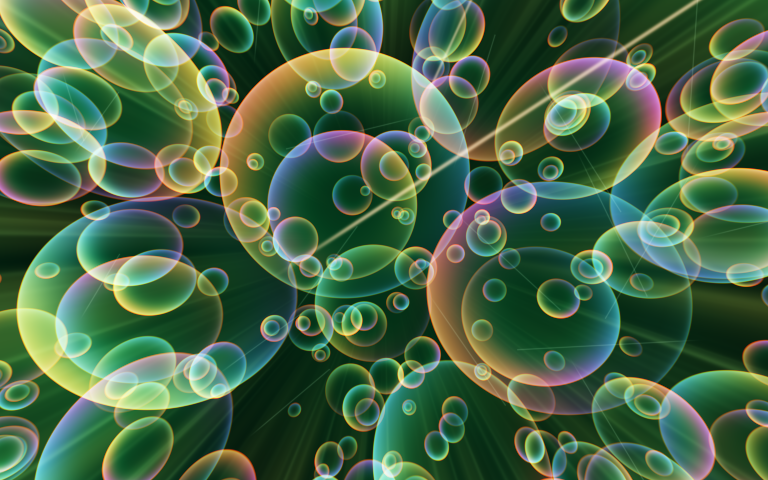
Write a Shadertoy shader that draws this background.

```glsl
// Iridescent translucent bubbles flung outward over dark green light rays.

vec3 hash3(float n) {
    vec3 q = fract(n * vec3(0.7131, 0.5130, 0.3973));
    q += dot(q, q.yzx + 33.33);
    return fract((q.xxy + q.yzz) * q.zyx);
}

float hash2(vec2 cell) {
    vec3 q = fract(cell.xyx * 0.1031);
    q += dot(q, q.yzx + 33.33);
    return fract((q.x + q.y) * q.z);
}

float noise(vec2 p) {
    vec2 cell = floor(p), f = fract(p);
    f = f * f * (3.0 - 2.0 * f);
    return mix(mix(hash2(cell), hash2(cell + vec2(1, 0)), f.x),
               mix(hash2(cell + vec2(0, 1)), hash2(cell + vec2(1, 1)), f.x), f.y);
}

// Layers light softly so that overlaps turn pastel instead of clipping
vec3 addLight(vec3 base, vec3 light) {
    return 1.0 - (1.0 - base) * exp(-light);
}

// Dark green depth with rays spreading from the centre
vec3 background(vec2 p) {
    float dist = length(p);
    vec2 dir = p / max(dist, 0.001);
    float rays = noise(dir * 17.0 + 40.0) * noise(dir * 5.0 + 9.0);
    float fine = pow(noise(dir * 55.0 + 80.0), 4.0);
    float haze = noise(p * 3.5 + 20.0);
    float spread = smoothstep(0.08, 0.8, dist);
    vec3 col = mix(vec3(0.01, 0.10, 0.05), vec3(0.02, 0.30, 0.15), haze * haze);
    col += vec3(0.34, 0.28, 0.11) * rays * spread;
    return col + vec3(0.14, 0.17, 0.10) * fine * spread;
}

// One bubble: green core, pastel rainbow shell lit from one side, pale rim
vec3 bubble(vec2 offset, vec2 axis, float size, float stretch, vec3 rnd) {
    vec2 q = vec2(dot(offset, axis), dot(offset, vec2(-axis.y, axis.x)));
    q /= size * vec2(stretch, 1.0);
    float r = length(q);
    if (r > 1.0 + 0.01 / size) return vec3(0);

    vec3 depth = (1.0 - r) * size + vec3(0.0009, 0.0, -0.0009);
    vec3 mask = smoothstep(0.0, max(0.0025, 1.5 / iResolution.y), depth);
    vec3 inside = max(depth, 0.0);
    float phase = 6.283 * rnd.x + 1.6 * q.x + 1.2 * q.y;
    vec3 rainbow = 0.60 + 0.40 * cos(phase + vec3(0.0, 1.7, 3.6));
    rainbow *= vec3(1.1, 1.0, 0.92);
    vec3 tint = mix(vec3(0.05, 0.80, 0.40), rainbow, smoothstep(0.35, 0.95, r));
    float side = dot(q, normalize(rnd.yz - 0.5));
    float body = (0.07 + 0.95 * pow(min(r, 1.0), 3.5)) * max(0.7 + 0.75 * side, 0.12);
    vec3 rim = 0.80 * exp(-inside / 0.0045) * mix(rainbow, vec3(1), 0.3);
    return mask * (tint * body + rim) * mix(0.55, 1.45, rnd.y);
}

// Tapered light streak between two points
float streak(vec2 p, vec2 a, vec2 b, float width) {
    vec2 ab = b - a;
    float along = clamp(dot(p - a, ab) / dot(ab, ab), 0.0, 1.0);
    float d = length(p - a - ab * along);
    return exp(-d * d / (width * width)) * smoothstep(0.0, 0.25, along);
}

void mainImage(out vec4 fragColor, in vec2 fragCoord) {
    vec2 p = (fragCoord - 0.5 * iResolution.xy) / iResolution.y;
    vec3 col = background(p);

    // Bubbles shrink along the sequence and lengthen away from the centre
    for (int i = 0; i < 230; i++) {
        float n = float(i);
        vec3 rnd = hash3(n + 7.0);
        float scatter = smoothstep(5.0, 12.0, n);
        float radius = 0.17 + 0.78 * pow(mod(n, 12.0) / 12.0, 0.6);
        radius = mix(radius, 0.04 + 0.9 * pow(fract(n * 0.7549), 0.75), scatter);
        float angle = 2.0 - 2.4 * n + scatter * (rnd.x - 0.5);
        vec2 centre = radius * vec2(1.15, 0.9) * vec2(cos(angle), sin(angle));
        float dist = length(centre);
        float size = 0.29 * pow(1.0 + n, -0.42) * (0.75 + 0.95 * dist);
        size *= mix(1.0, 0.4 + 1.05 * rnd.y * rnd.y, scatter);
        float stretch = 1.0 + 0.6 * smoothstep(0.2, 0.75, dist);
        vec2 axis = normalize(centre + 0.15 * (rnd.yx - 0.5));
        col = addLight(col, bubble(p - centre, axis, size, stretch, hash3(n + 311.0)));

        // Smaller shell inside some of them
        if (rnd.x > 0.7) {
            vec2 inner = p - centre - 0.6 * size * (rnd.yz - 0.5);
            col = addLight(col, 0.7 * bubble(inner, axis, 0.6 * size, stretch, rnd.zxy));
        }
    }

    // Faint scratches of light
    for (int i = 0; i < 18; i++) {
        vec3 rnd = hash3(float(i) + 71.0);
        vec2 start = (rnd.xy - 0.5) * vec2(1.4, 0.9);
        float angle = 6.283 * rnd.z;
        vec2 end = start + (0.15 + 0.25 * rnd.x) * vec2(cos(angle), sin(angle));
        col = addLight(col, vec3(0.12, 0.15, 0.12) * streak(p, start, end, 0.0016));
    }

    // Warm main beam and its thinner companion
    float beam = streak(p, vec2(-0.25, -0.09), vec2(0.70, 0.53), 0.0045);
    beam += 0.6 * streak(p, vec2(0.08, 0.28), vec2(0.20, 0.54), 0.003);
    col = addLight(col, vec3(1.0, 0.75, 0.55) * beam);

    col = mix(col, smoothstep(0.0, 1.0, col), 0.3);
    fragColor = vec4(col, 1.0);
}
```
